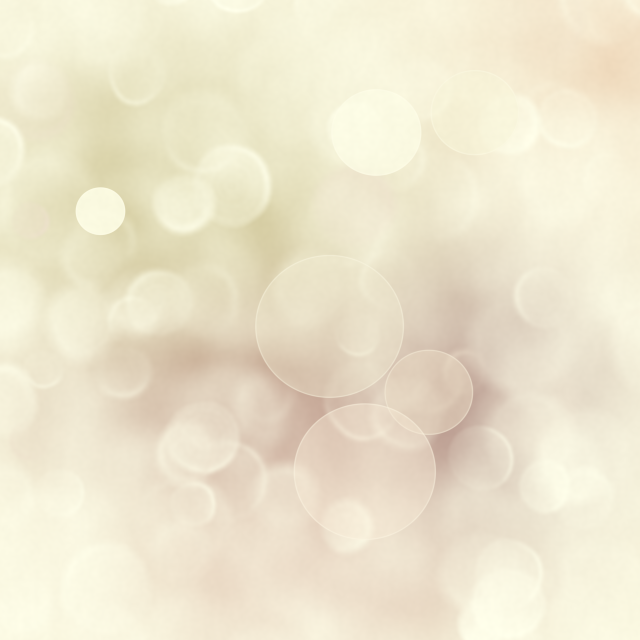
This background is drawn by a WebGL 2 fragment shader. Its source:

```glsl
#version 300 es
precision highp float;
// Pale cream bokeh: soft overlapping light discs over olive, rose and ivory haze.

uniform vec2 u_resolution;
out vec4 fragColor;

vec3 hash3(vec2 p) {
    vec3 q = fract(vec3(p.xyx) * vec3(0.1031, 0.1030, 0.0973));
    q += dot(q, q.yxz + 33.33);
    return fract((q.xxy + q.yzz) * q.zyx);
}

// Gradient noise, roughly -0.7 to 0.7
float cornerSlope(vec2 cell, vec2 offset) {
    float angle = 6.2832 * hash3(cell + 17.0).x;
    return dot(vec2(cos(angle), sin(angle)), offset);
}

float gradientNoise(vec2 p) {
    vec2 i = floor(p), f = p - i;
    vec2 w = f * f * f * (f * (f * 6.0 - 15.0) + 10.0);
    vec2 e = vec2(0.0, 1.0);
    return mix(mix(cornerSlope(i, f), cornerSlope(i + e.yx, f - e.yx), w.x),
               mix(cornerSlope(i + e, f - e), cornerSlope(i + 1.0, f - 1.0), w.x), w.y);
}

float glow(vec2 p, vec2 centre, vec2 spread) {
    vec2 q = (p - centre) / spread;
    return exp(-dot(q, q));
}

// Broad tints subtracted from ivory
vec3 haze(vec2 p) {
    float cloud = 1.35 + 0.9 * gradientNoise(p * 5.0) + 0.7 * gradientNoise(p * 11.0 + 5.0);
    vec3 shade = vec3(0.10, 0.115, 0.17) * glow(p, vec2(0.26, 0.69), vec2(0.31, 0.23));
    shade += vec3(0.12, 0.19, 0.17) * glow(p, vec2(0.43, 0.38), vec2(0.32, 0.15));
    shade += vec3(0.09, 0.12, 0.10) * glow(p, vec2(0.77, 0.38), vec2(0.20, 0.22));
    shade += vec3(0.04, 0.08, 0.07) * glow(p, vec2(0.48, 0.10), vec2(0.26, 0.16));
    shade += vec3(0.02, 0.06, 0.07) * glow(p, vec2(1.0, 0.95), vec2(0.28, 0.25));
    shade += vec3(0.012, 0.018, 0.025);
    return vec3(0.998, 0.998, 0.916) - shade * cloud;
}

// Scattered discs, from large and blurred to small and crisp
vec3 addBokeh(vec3 color, vec2 p, float pixel) {
    for (int i = 0; i < 120; i++) {
        float n = float(i), t = n / 119.0;
        vec3 h = hash3(vec2(n + 3.0, n * 1.7 + 11.0));
        vec3 k = hash3(vec2(n * 2.3 + 41.0, n + 7.0));
        vec2 centre = fract(vec2(0.755, 0.57) * n + 0.3 * h.xy) * 1.1 - 0.05;
        float radius = mix(0.080, 0.042, t) * mix(0.65, 1.3, h.z);
        float blur = max(mix(0.030, 0.004, pow(t, 0.4)), pixel);
        vec2 q = (p - centre) * vec2(1.0, mix(0.92, 1.06, k.x));
        float d = length(q) - radius;
        if (d > 2.5 * blur) continue;
        float cover = 1.0 - smoothstep(-blur, blur, d);

        // The rim brightens on one side, with faint streaks in the body
        float turn = 6.2832 * k.y;
        vec2 axis = vec2(cos(turn), sin(turn));
        float side = dot(q, axis) / radius;
        float across = dot(q, vec2(-axis.y, axis.x));
        float streak = gradientNoise(vec2(d * 110.0, across * 16.0) + n * 3.7);
        float body = cover * (0.85 + 0.3 * side + 0.22 * t * streak);
        float rim = exp(-pow((d + blur) / (blur * 0.6 + 0.0015), 2.0));
        rim *= smoothstep(0.0, 1.0, side) * t * 0.3;

        float opacity = mix(0.12, 0.78, k.z * k.z) * mix(0.6, 1.0, t);
        opacity *= 1.0 - 0.5 * smoothstep(0.75, 0.98, centre.x);
        vec3 light = mix(vec3(1.0, 1.0, 0.92), vec3(0.93, 0.88, 0.80), step(0.85, h.x));
        color = mix(color, light, clamp(body * opacity + rim, 0.0, 0.92));
    }
    return color;
}

// Sharp translucent disc with a thin bright edge
vec3 addGlass(vec3 color, vec2 p, vec2 centre, float radius, vec3 tint, float veil, float pixel) {
    float d = length((p - centre) * vec2(0.98, 1.02)) - radius;
    float edge = max(0.0011, pixel);
    float cover = 1.0 - smoothstep(-edge, edge, d);
    float rim = exp(-pow((d + edge) / edge, 2.0));
    color = mix(color, tint, cover * veil);
    return mix(color, vec3(1.0, 0.99, 0.92), rim * 0.3);
}

void main() {
    vec2 p = gl_FragCoord.xy / u_resolution;
    float pixel = 0.6 / min(u_resolution.x, u_resolution.y);

    // Slight warp keeps the soft discs from being perfect circles
    vec2 warp = vec2(gradientNoise(p * 14.0), gradientNoise(p * 14.0 + 31.0));
    vec3 color = addBokeh(haze(p), p + 0.005 * warp, pixel);

    // Foreground discs
    color = addGlass(color, p, vec2(0.670, 0.387), 0.068, vec3(0.91, 0.85, 0.76), 0.55, pixel);
    color = addGlass(color, p, vec2(0.742, 0.824), 0.068, vec3(0.97, 0.96, 0.85), 0.55, pixel);
    color = addGlass(color, p, vec2(0.515, 0.490), 0.114, vec3(0.95, 0.93, 0.83), 0.40, pixel);
    color = addGlass(color, p, vec2(0.570, 0.263), 0.109, vec3(0.97, 0.92, 0.84), 0.45, pixel);
    color = addGlass(color, p, vec2(0.588, 0.793), 0.069, vec3(0.99, 0.99, 0.90), 0.75, pixel);
    color = addGlass(color, p, vec2(0.157, 0.670), 0.038, vec3(1.0, 1.0, 0.91), 0.85, pixel);

    // Faint surface mottling
    color += 0.008 * gradientNoise(p * 110.0) + 0.008 * gradientNoise(p * vec2(50.0, 30.0));
    fragColor = vec4(clamp(color, 0.0, 1.0), 1.0);
}
```
